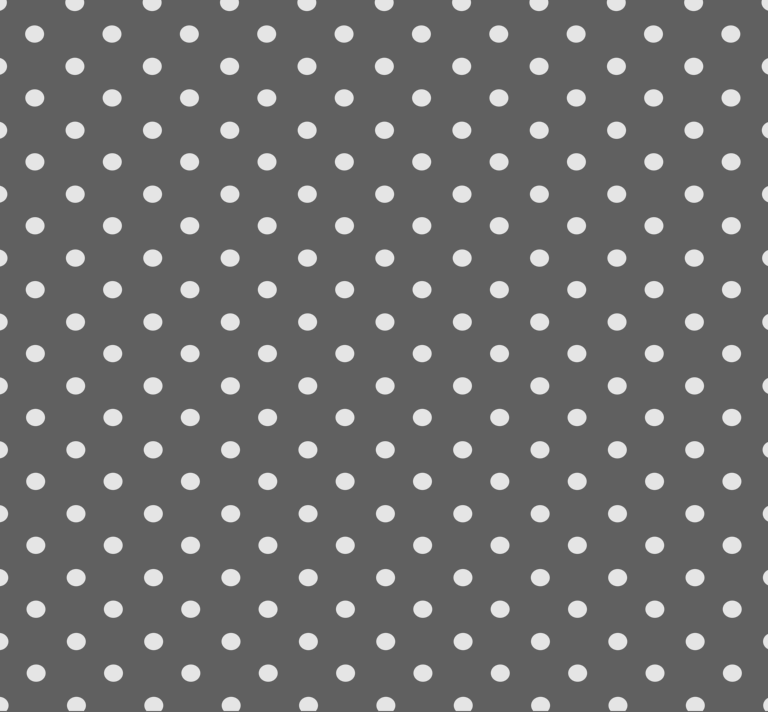
This pattern is drawn by a Shadertoy shader. Its source:

```glsl
const vec3 GROUND_GREY = vec3(0.378);
const vec3 DOT_GREY = vec3(0.898);

const vec2 PITCH = vec2(0.10865, 0.08976);       // spacing of one dot lattice
const vec2 FIRST_DOT = vec2(0.0485, 0.0478);     // measured from the upper left
const vec2 STAGGER = vec2(0.0565, 0.0454);       // shift of the second lattice
const vec2 DOT_RADII = vec2(0.0133, 0.0121);
const float LEAN = 0.0024;                       // sideways drift per unit height
const float HEM = 0.0014;                        // plain strip on the lower edge

// Offset from the nearest lattice point
vec2 repeatCentered(vec2 p, vec2 pitch) {
    return (fract(p / pitch + 0.5) - 0.5) * pitch;
}

// Approximate signed distance to an ellipse
float ellipseDistance(vec2 p, vec2 radii) {
    float k = length(p / radii);
    float slope = length(p / (radii * radii));
    return k * (k - 1.0) / max(slope, 1e-4);
}

float dotLattice(vec2 p, vec2 origin, vec2 pitch, vec2 radii) {
    return ellipseDistance(repeatCentered(p - origin, pitch), radii);
}

float coverage(float dist, float pixel) {
    return 1.0 - smoothstep(-0.8 * pixel, 0.8 * pixel, dist);
}

void mainImage(out vec4 fragColor, in vec2 fragCoord) {
    float pixel = 1.0 / iResolution.y;
    vec2 p = fragCoord * pixel;
    float height = p.y;

    // Measure downward and follow the slight lean of the columns
    p.y = 1.0 - p.y;
    p.x -= LEAN * p.y;

    // Two interleaved lattices form the staggered rows
    float dist = min(dotLattice(p, FIRST_DOT, PITCH, DOT_RADII),
                     dotLattice(p, FIRST_DOT + STAGGER, PITCH, DOT_RADII));

    // Trim the dots along the lower edge
    dist = max(dist, HEM - height);

    fragColor = vec4(mix(GROUND_GREY, DOT_GREY, coverage(dist, pixel)), 1.0);
}
```
